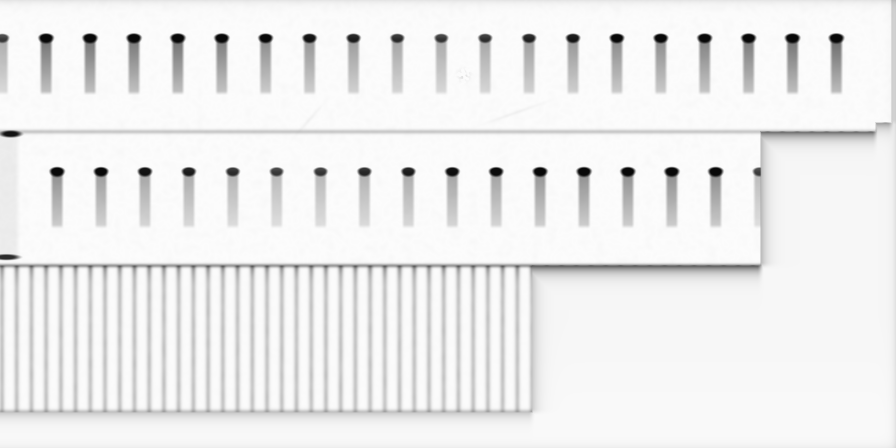
A Shadertoy shader for this texture map:

```glsl
// Occlusion map of slotted boards: two panels with rows of dark-capped slots,
// a block of narrow strips below them, and soft shadows on the bare ground.
// Built from quadrant distances, repeated soft boxes and gradient noise.

// Lengths are in canvas heights, measured from the top left corner.
const vec2 UPPER_PANEL = vec2(1.955, 0.294);   // lower right corners
const vec2 UPPER_TAB = vec2(1.990, 0.274);
const vec2 LOWER_PANEL = vec2(1.698, 0.593);
const vec2 STRIP_BLOCK = vec2(1.188, 0.920);
const float SLOT_PITCH = 0.0980;
const float SLOT_LENGTH = 0.125;
const float SLOT_HALF_WIDTH = 0.0118;
const vec2 CAP_RADII = vec2(0.0148, 0.0105);
const float STRIP_PITCH = 0.03287;
const float STRIP_START = 0.0044;
const float SHADOW_FADE = 0.013;
const float GROUND = 0.967;
const float PAPER = 0.988;
const float INK = 0.03;

float hash(vec2 cell) {
    return fract(sin(dot(cell, vec2(127.1, 311.7))) * 43758.5);
}

float gradientDot(vec2 cell, vec2 offset) {
    float angle = 6.2832 * hash(cell);
    return dot(vec2(cos(angle), sin(angle)), offset);
}

float gradientNoise(vec2 p) {
    vec2 i = floor(p), f = fract(p), u = f * f * (3.0 - 2.0 * f);
    vec2 e = vec2(1.0, 0.0);
    return mix(mix(gradientDot(i, f), gradientDot(i + e, f - e), u.x),
               mix(gradientDot(i + e.yx, f - e.yx), gradientDot(i + 1.0, f - 1.0), u.x), u.y);
}

// Distance to everything above and left of a corner
float quadrant(vec2 p, vec2 corner) {
    vec2 q = p - corner;
    return length(max(q, 0.0)) + min(max(q.x, q.y), 0.0);
}

float below(float edge, float x, float soft) {
    return 1.0 - smoothstep(edge - soft, edge + soft, x);
}

float bell(float x, float width) {
    return exp(-x * x / (width * width));
}

float ellipseMask(vec2 p, vec2 radii, float soft) {
    return below(1.0, length(p / radii), soft);
}

// Darkening beside (strength.x) and beneath (strength.y) a board corner
float cornerShadow(vec2 p, vec2 corner, vec2 strength) {
    vec2 q = p - corner;
    vec2 fade = strength * exp(-max(q, 0.0) / SHADOW_FADE);
    return max(fade.x * below(0.0, q.y, 0.008), fade.y * below(0.0, q.x, 0.008));
}

// Multiplies tone by a row of slots; caps are faintest around weakX
float slotRow(float tone, vec2 p, vec2 first, vec2 range, float weakX, float slotDepth) {
    float index = clamp(round((p.x - first.x) / SLOT_PITCH), range.x, range.y);
    vec2 q = p - first - vec2(index * SLOT_PITCH, 0.0);
    float centre = first.x + index * SLOT_PITCH;
    float strength = mix(0.6, 1.0, smoothstep(0.0, 0.75, abs(centre - weakX)));
    strength *= 0.94 + 0.12 * hash(vec2(index, first.y));
    if (centre < 0.02 || centre > LOWER_PANEL.x - 0.01 && first.y > 0.3) strength *= 0.6;
    float along = clamp(q.y / SLOT_LENGTH, 0.0, 1.0);
    float slot = below(SLOT_HALF_WIDTH, abs(q.x), 0.0045)
               * smoothstep(-0.004, 0.006, q.y) * below(SLOT_LENGTH, q.y, 0.006);
    tone *= 1.0 - slot * strength * slotDepth * mix(1.0, 0.42, along);
    vec2 capPoint = q - vec2(0.0, 0.001);
    capPoint.y *= capPoint.y < 0.0 ? 1.25 : 0.9;
    float cap = ellipseMask(capPoint, CAP_RADII * mix(0.82, 1.05, strength), 0.32);
    return mix(tone, INK, cap * clamp(strength * 1.25, 0.0, 1.0));
}

void mainImage(out vec4 fragColor, in vec2 fragCoord) {
    vec2 p = fragCoord / iResolution.xy * vec2(2.0, 1.0);
    p.y = 1.0 - p.y;
    float soft = max(0.0025, 1.0 / iResolution.y);

    // Ground with board shadows
    float panels = min(min(quadrant(p, UPPER_PANEL), quadrant(p, UPPER_TAB)), quadrant(p, LOWER_PANEL));
    float boards = min(panels, quadrant(p, STRIP_BLOCK));
    float shadow = max(cornerShadow(p, UPPER_PANEL, vec2(0.22, 0.62)), cornerShadow(p, UPPER_TAB, vec2(0.16, 0.4)));
    shadow = max(shadow, cornerShadow(p, LOWER_PANEL, vec2(0.28, 0.68)));
    shadow = max(shadow, cornerShadow(p, STRIP_BLOCK, vec2(0.2, 0.22)));
    float ground = (GROUND + 0.012 * smoothstep(0.7, 1.0, p.y)) * (1.0 - shadow);

    // Mottled paper and two faint creases
    float mottle = gradientNoise(p * 28.0) + 0.7 * gradientNoise(p * 75.0);
    float paper = PAPER - 0.018 * abs(mottle);
    vec2 crease = p - vec2(1.15, 0.252);
    paper -= 0.04 * bell(crease.y + 0.35 * crease.x, 0.004) * bell(crease.x, 0.06);
    crease = p - vec2(0.69, 0.268);
    paper -= 0.04 * bell(crease.y + 1.1 * crease.x, 0.006) * bell(crease.x, 0.025);
    paper -= 0.12 * bell(length(p - vec2(1.036, 0.168)), 0.012) * smoothstep(-0.1, 0.3, gradientNoise(p * 130.0));

    // Strips with dark beads at both ends
    float stripX = (p.x - STRIP_START) / STRIP_PITCH;
    float gap = bell((stripX - round(stripX)) * STRIP_PITCH, 0.0058);
    float fromTop = max(p.y - LOWER_PANEL.y, 0.0);
    float strips = 0.985 - 0.008 * abs(mottle);
    strips *= 1.0 - gap * (0.21 + 0.3 * exp(-fromTop / 0.014) + 0.03 * gradientNoise(p * 40.0));
    strips *= 1.0 - 0.22 * bell(p.y - STRIP_BLOCK.y, 0.006);
    float tone = mix(strips, paper, below(0.0, panels, soft));

    // Seams and slots
    tone *= 1.0 - 0.2 * bell(p.y - UPPER_PANEL.y, 0.005);
    tone *= 1.0 - 0.38 * bell(p.y - LOWER_PANEL.y, 0.0045);
    tone = slotRow(tone, p, vec2(0.103, 0.083), vec2(-1.0, 18.0), 1.03, 0.56);
    tone = slotRow(tone, p, vec2(0.1276, 0.381), vec2(0.0, 16.0), 0.70, 0.46);
    tone = mix(ground, tone, below(0.0, boards, soft));

    // Left end marks and canvas border
    tone = mix(tone, INK, 0.95 * ellipseMask(p - vec2(0.024, 0.299), vec2(0.022, 0.007), 0.45));
    tone = mix(tone, INK, 0.85 * ellipseMask(p - vec2(0.014, 0.574), vec2(0.027, 0.006), 0.45));
    tone *= 1.0 - 0.06 * below(0.04, p.x, 0.008) * smoothstep(0.29, 0.31, p.y) * below(0.575, p.y, 0.01);
    tone *= 1.0 - 0.1 * exp(-p.y / 0.008) - 0.1 * exp(-(2.0 - p.x) / 0.007) - 0.05 * exp(-(1.0 - p.y) / 0.01);
    fragColor = vec4(vec3(clamp(tone, 0.0, 1.0)), 1.0);
}
```
